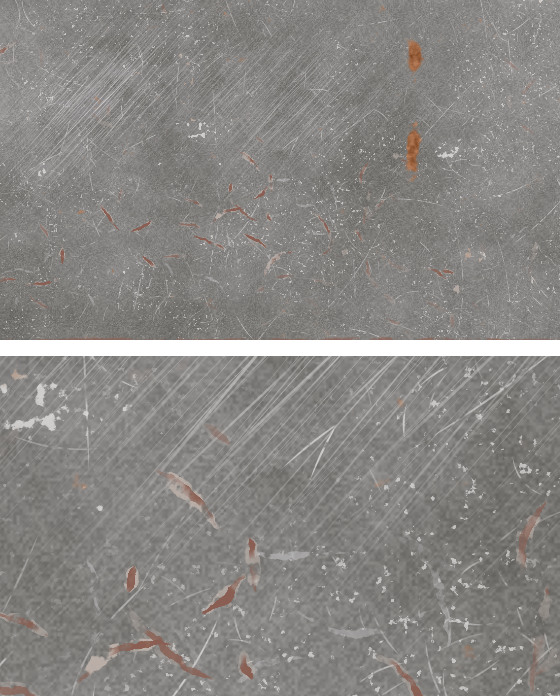
Top, the full canvas; bottom, a detail of the centre.
Write a Shadertoy shader that draws this texture.

```glsl
#define BASE_GREY vec3(0.507, 0.501, 0.491)
#define WORN_GREY vec3(0.625, 0.62, 0.625)
#define PAINT_WHITE vec3(0.86, 0.855, 0.85)
#define TAN vec3(0.74, 0.65, 0.59)
#define RUST vec3(0.54, 0.37, 0.32)
#define ORANGE vec3(0.64, 0.38, 0.22)
#define HATCH_ANGLE 0.82
#define PATCHES 20
#define GRAIN 0.11

float hash(vec2 p) {
    return fract(sin(dot(p, vec2(12.9898, 78.233))) * 43758.5453);
}

float noise(vec2 p) {
    vec2 i = floor(p), f = fract(p);
    f = f * f * (3.0 - 2.0 * f);
    return mix(mix(hash(i), hash(i + vec2(1, 0)), f.x),
               mix(hash(i + vec2(0, 1)), hash(i + vec2(1, 1)), f.x), f.y);
}

mat2 rotate(float a) {
    float c = cos(a), s = sin(a);
    return mat2(c, -s, s, c);
}

float fbm(vec2 p) {
    float sum = 0.0, amp = 0.5;
    for (int i = 0; i < 5; i++) {
        sum += amp * noise(p);
        p = rotate(0.6) * p * 2.03 + 17.1;
        amp *= 0.5;
    }
    return sum;
}

float blob(vec2 p, vec2 centre, vec2 radius) {
    vec2 d = (p - centre) / radius;
    return exp(-dot(d, d));
}

// Tapered, bent strokes, at most one per cell
float scratches(vec2 p, float freq, float angle, float spread, float width, float bend, float density) {
    vec2 g = p * freq;
    float ink = 0.0;
    for (int j = -1; j <= 1; j++)
    for (int i = -1; i <= 1; i++) {
        vec2 id = floor(g) + vec2(i, j);
        vec2 s = id + freq * 7.3;
        if (hash(s) > density) continue;
        vec2 centre = id + vec2(hash(s + 1.3), hash(s + 2.9));
        vec2 q = rotate(angle + spread * (hash(s + 5.7) - 0.5)) * (g - centre);
        q.y += bend * (hash(s + 8.1) - 0.5) * q.x * q.x;
        float t = abs(q.x) / mix(0.2, 0.85, hash(s + 3.1));
        float gap = width * (1.0 - t * t) - abs(q.y) / freq;
        float cover = clamp(0.5 + gap * iResolution.y, 0.0, 1.0);
        cover *= 1.0 - smoothstep(0.7, 1.0, t);
        ink = max(ink, cover * mix(0.3, 1.0, hash(s + 6.4)));
    }
    return ink;
}

// Long, nearly parallel broken lines
float hatching(vec2 p) {
    float ink = 0.0;
    for (int k = 0; k < 5; k++) {
        float layer = float(k), freq = 45.0 + 23.0 * layer;
        vec2 q = rotate(HATCH_ANGLE + 0.03 * (layer - 2.0)) * p;
        float id = floor(q.y * freq);
        float r = hash(vec2(id, layer + 3.0));
        float d = abs(fract(q.y * freq) - mix(0.25, 0.75, r)) / freq;
        float width = mix(0.0002, 0.0015, pow(hash(vec2(id, layer + 5.0)), 3.0));
        float line = clamp(0.5 + (width - d) * iResolution.y, 0.0, 1.0);
        float broken = smoothstep(0.4, 0.7, noise(vec2(q.x * 6.0 + r * 50.0, id + layer * 91.0)));
        ink = max(ink, line * broken * mix(0.4, 1.0, hash(vec2(id, layer + 8.0))));
    }
    return ink;
}

void mainImage(out vec4 fragColor, in vec2 fragCoord) {
    vec2 p = fragCoord / iResolution.y;
    float cloud = fbm(p * 2.6), mottle = fbm(p * 24.0 + 40.0), flake = fbm(p * 85.0 + 9.0);
    vec2 ragged = p + 0.010 * (vec2(fbm(p * 75.0), fbm(p * 75.0 + 31.0)) - 0.48);

    // Grey metal with stains and grain
    vec3 col = BASE_GREY + (cloud - 0.48) * vec3(0.19, 0.195, 0.21) + (mottle - 0.48) * 0.07;
    col += (noise(p * 330.0) - 0.5) * GRAIN;

    // Rubbed zones with diagonal hatching
    vec2 q = rotate(HATCH_ANGLE) * (p - vec2(0.28, 0.70));
    float zone = blob(q, vec2(0.0), vec2(0.28, 0.14));
    zone += 0.65 * blob(p, vec2(0.82, 0.70), vec2(0.32, 0.17));
    col = mix(col, WORN_GREY + vec3(0.0, -0.005, 0.015), 0.32 * zone * smoothstep(0.25, 0.7, mottle));
    col = mix(col, PAINT_WHITE, hatching(p) * clamp(0.08 + 0.95 * zone, 0.0, 0.95));

    // Worn patches with flaking paint
    float paint = 0.75 * blob(ragged, vec2(0.55, 0.80), vec2(0.035, 0.26));
    for (int i = 0; i < PATCHES; i++) {
        vec2 s = vec2(float(i) * 1.7 + 2.0, 5.3);
        vec2 centre = vec2(hash(s) * iResolution.x / iResolution.y, hash(s + 4.1));
        vec2 radius = mix(vec2(0.03, 0.025), vec2(0.10, 0.07), vec2(hash(s + 7.7), hash(s + 9.2)));
        paint = max(paint, blob(ragged, centre, radius) * mix(0.45, 1.0, hash(s + 12.4)));
    }
    paint *= smoothstep(0.2, 0.6, fbm(p * 13.0 + 5.0));
    col = mix(col, WORN_GREY, 0.45 * paint);
    float level = mix(0.84, 0.44, paint);
    vec3 paintColor = mix(PAINT_WHITE, TAN, smoothstep(0.62, 0.72, noise(p * 9.0 + 4.0)));
    col = mix(col, paintColor, 0.85 * smoothstep(level, level + 0.10, flake));

    // Fine specks in drifts
    float drift = smoothstep(0.4, 0.75, fbm(p * 7.0 + 60.0) + 0.08);
    float speck = smoothstep(0.66, 0.76, fbm(p * 150.0 + 12.0));
    col = mix(col, PAINT_WHITE, 0.75 * speck * mix(0.25, 1.0, drift));

    // Stray scratches, from long to tiny
    float stray = 0.85 * scratches(p, 3.5, 1.4, 1.6, 0.0007, 0.5, 0.5);
    stray = max(stray, 0.9 * scratches(p, 7.0, 0.6, 3.0, 0.0010, 0.6, 0.45));
    stray = max(stray, 0.8 * scratches(p, 15.0, 0.4, 3.2, 0.0010, 0.9, 0.32));
    stray = max(stray, 0.8 * drift * scratches(p, 30.0, 0.2, 3.5, 0.0009, 0.8, 0.45));
    col = mix(col, PAINT_WHITE, stray * smoothstep(0.3, 0.52, flake));

    // Rusty chips with pale rims, among scuffs
    float chipZone = 0.12 + blob(p, vec2(0.68, 0.33), vec2(0.50, 0.27));
    chipZone = smoothstep(0.2, 0.7, chipZone + 0.9 * (noise(p * 6.0 + 80.0) - 0.5));
    float scuff = scratches(ragged, 11.0, 1.0, 3.6, 0.0035, 1.4, 0.6);
    col = mix(col, WORN_GREY + 0.10, 0.8 * chipZone * scuff * smoothstep(0.36, 0.54, flake));
    float rim = scratches(ragged, 13.0, 0.9, 3.4, 0.0075, 1.2, 0.48);
    float core = scratches(ragged, 13.0, 0.9, 3.4, 0.0038, 1.2, 0.48);
    col = mix(col, mix(WORN_GREY + 0.12, TAN, 0.5), chipZone * rim * smoothstep(0.38, 0.52, flake));
    col = mix(col, RUST, chipZone * smoothstep(0.1, 0.5, core) * smoothstep(0.36, 0.54, mottle));

    // Two upright orange stains and the rusty lower edge
    for (int i = 0; i < 2; i++) {
        float k = float(i);
        float stain = blob(ragged, vec2(1.222 - 0.007 * k, 0.84 - 0.26 * k), vec2(0.024, 0.045 + 0.04 * k));
        float cover = smoothstep(0.35, 0.75, stain + 1.1 * (mottle - 0.48) + 0.6 * (flake - 0.48));
        col = mix(col, ORANGE + (flake - 0.48) * 0.4, 0.85 * cover);
    }
    float edge = 1.0 - smoothstep(0.001, 0.007, p.y - 0.016 * (fbm(p * vec2(14.0, 40.0)) - 0.45));
    col = mix(col, RUST, 0.7 * edge * smoothstep(0.3, 0.5, mottle));

    fragColor = vec4(clamp(col, 0.0, 1.0), 1.0);
}
```
